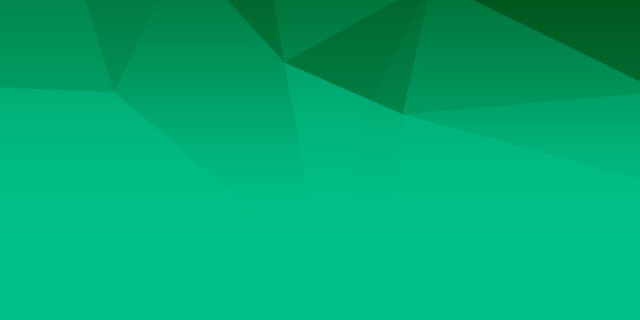
This background is drawn by a Shadertoy shader. Its source:

```glsl
// Green low-poly backdrop: dark angular facets above, fading into a smooth glow below.

// Antialiased coverage of the half-plane to the right of a downward line a -> b;
// a line running right to left covers the area below it.
float side(vec2 p, vec2 a, vec2 b) {
    vec2 d = normalize(b - a);
    float dist = d.y * (p.x - a.x) - d.x * (p.y - a.y);
    return clamp(dist * iResolution.y + 0.5, 0.0, 1.0);
}

// Facets share one hue ramp, so a single tone sets the colour.
vec3 greenRamp(float tone) {
    return vec3(0.0, tone, tone - 0.225);
}

void mainImage(out vec4 fragColor, in vec2 fragCoord) {
    // Canvas heights, with y measured down from the top
    vec2 p = vec2(fragCoord.x, iResolution.y - fragCoord.y) / iResolution.y;
    float y = p.y;

    // Vertices along the ridge
    vec2 leftEnd = vec2(0.0, 0.273);
    vec2 leftDip = vec2(0.357, 0.289);
    vec2 peak = vec2(0.888, 0.195);
    vec2 fold = vec2(1.159, 0.315);
    vec2 rightDip = vec2(1.258, 0.357);
    vec2 rightEnd = vec2(2.0, 0.292);

    // Upper facets, layered from left to right
    float upper = 0.53 + 0.30 * y;
    upper = mix(upper, 0.485 + 0.30 * y, side(p, vec2(0.266, 0.0), leftDip));
    upper = mix(upper, 0.49 + 0.45 * y, side(p, vec2(0.492, 0.0), leftDip));
    upper = mix(upper, 0.41 + 0.25 * y, side(p, vec2(0.711, 0.0), peak));
    upper = mix(upper, 0.46 + 0.32 * y, side(p, vec2(0.854, 0.0), peak));
    upper = mix(upper, 0.405 + 0.27 * y, side(p, vec2(1.242, 0.0), peak));
    upper = mix(upper, 0.425 + 0.27 * y, side(p, vec2(1.320, 0.0), fold));
    upper = mix(upper, 0.455 + 0.43 * y, side(p, vec2(1.336, 0.0), rightDip));
    upper = mix(upper, 0.34 + 0.30 * y, side(p, vec2(1.479, 0.0), vec2(2.0, 0.255)));

    // Faint shards hanging from the ridge
    float shade = 0.0;
    shade = mix(shade, 0.062, side(p, leftDip, vec2(0.781, 0.651)));
    shade = mix(shade, 0.010, side(p, peak, vec2(0.953, 0.542)));
    shade = mix(shade, 0.022, side(p, fold, vec2(1.083, 0.594)));
    shade = mix(shade, 0.0, side(p, rightDip, vec2(1.237, 0.594)));
    float wedge = side(p, rightDip, vec2(2.0, 0.560));
    shade = mix(shade, 0.065, wedge * step(rightDip.x, p.x));

    // Lower glow brightens towards the bottom while the shards fade out
    float lower = 0.76 - 0.23 * pow(1.0 - y, 3.0);
    lower -= shade * (1.0 - smoothstep(0.2, 0.72, y));

    // Zigzag ridge separating the two zones
    float leftRidge = max(side(p, leftDip, leftEnd), side(p, peak, leftDip));
    float rightRidge = max(side(p, rightDip, peak), side(p, rightEnd, rightDip));
    float below = min(leftRidge, rightRidge);

    fragColor = vec4(greenRamp(mix(upper, lower, below)), 1.0);
}
```
